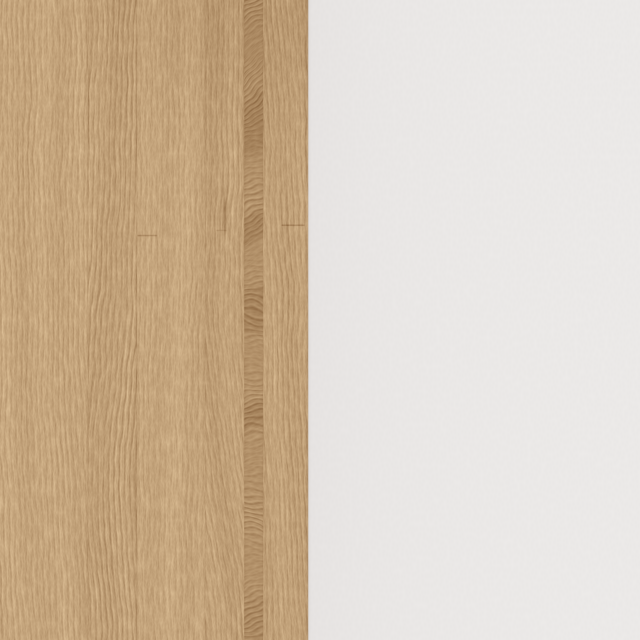
This texture is drawn by a WebGL 1 fragment shader. Its source:

```glsl
precision highp float;
// Upright oak boards with a narrow end-grain strip, beside a plain pale wall.
uniform vec2 u_resolution;

#define WALL_X 0.4815
#define STRIP_LEFT 0.3815
#define STRIP_RIGHT 0.4110
#define RING_FREQ 118.0
#define STRIP_FREQ 104.0
#define RING_DEPTH 0.34
#define PORE_DEPTH 0.30
#define DARK_OAK vec3(0.595, 0.455, 0.305)
#define LIGHT_OAK vec3(0.840, 0.722, 0.562)
#define WALL_COLOR vec3(0.922, 0.914, 0.908)

float hash(vec2 p) {
  return fract(sin(dot(p, vec2(127.1, 311.7))) * 4375.85);
}

// Distance to the nearest scattered cell point, centred near zero.
float cellular(vec2 p) {
  vec2 cell = floor(p);
  float nearest = 2.0;
  for (int j = -1; j <= 1; j++) {
    for (int i = -1; i <= 1; i++) {
      vec2 c = cell + vec2(float(i), float(j));
      nearest = min(nearest, distance(p, c + vec2(hash(c), hash(c + 37.0))));
    }
  }
  return nearest - 0.45;
}

// Layered sines, roughly -1 to 1.
float waves(vec2 p) {
  return 0.5 * sin(p.x + 1.7 * sin(p.y)) + 0.3 * sin(2.3 * p.y - 1.4 * p.x + 1.0)
       + 0.2 * sin(4.1 * p.y + 3.1 * p.x + 2.0);
}

// Growth ring profile: uneven rise and fall, centred on zero.
float ring(float phase) {
  float angle = 6.2831853 * phase;
  return 0.5 * sin(angle) + 0.2 * sin(2.0 * angle + 0.5);
}

float band(float x, float center, float halfWidth, float soft) {
  return 1.0 - smoothstep(halfWidth - soft, halfWidth + soft, abs(x - center));
}

// Short horizontal butt joint between board ends.
float joint(vec2 p, vec2 center, float halfLength) {
  return band(p.x, center.x, halfLength, 0.002) * band(p.y, center.y, 0.0012, 0.0012);
}

float boardTone(vec2 p, float px) {
  // Boards, left to right: base tone, lean of the grain, ring strength, seed.
  vec4 board = vec4(0.72, -0.035 * (1.0 - p.y), 0.75, 0.0);
  if (p.x > STRIP_RIGHT) board = vec4(0.65, -0.045, 0.85, 5.0);
  else if (p.x > 0.320) board = vec4(0.65, -0.12 * (1.0 - smoothstep(0.1, 0.75, p.y)), 0.85, 3.0);
  else if (p.x > 0.2135) board = vec4(0.73, 0.006, 0.55, 2.0);
  else if (p.x > 0.137)
    board = vec4(0.64, 0.10 * smoothstep(0.0, 0.35, p.y) * (1.0 - 0.7 * p.y), 1.15, 1.0);
  float seed = board.w;

  // Rings bend along the board and fade in and out.
  vec2 along = vec2(p.x - board.y * (p.y - 0.5), p.y);
  float bend = 0.55 * waves(vec2(p.x * 18.0 + seed * 2.0, p.y * 9.0 + seed))
             + 0.16 * waves(vec2(p.x * 55.0, p.y * 46.0 + seed));
  float fade = 0.7 + 0.3 * waves(vec2(p.x * 70.0, p.y * 6.0 + seed));
  float tone = board.x + RING_DEPTH * board.z * fade * ring(along.x * RING_FREQ + bend);

  // Pores, fine fibres and broad streaks.
  tone += PORE_DEPTH * cellular(along * vec2(250.0, 42.0));
  tone += 0.16 * cellular(along * vec2(420.0, 150.0) + 9.0);
  tone += 0.07 * waves(vec2(along.x * 95.0, along.y * 2.0 + seed));

  // Seams, end joints and a small knot streak.
  tone -= 0.16 * (band(p.x, 0.137, px, px) + band(p.x, 0.2135, px, px)
                + 0.7 * band(p.x, 0.320, px, px));
  tone -= 0.40 * joint(p, vec2(0.230, 0.632), 0.015) + 0.45 * joint(p, vec2(0.458, 0.648), 0.018)
        + 0.25 * joint(p, vec2(0.346, 0.640), 0.008);
  vec2 knot = (p - vec2(0.351, 0.670)) / vec2(0.004, 0.034);
  return tone - 0.38 * exp(-dot(knot, knot));
}

// Cross-cut strip: tilted bands in blocks of changing tone.
float stripTone(vec2 p, float px) {
  float across = p.x - 0.5 * (STRIP_LEFT + STRIP_RIGHT);
  float tilt = 0.10 + 0.65 * smoothstep(0.48, 0.92, p.y) + 0.25 * sin(p.y * 23.0);
  float y = p.y - across * tilt + 6.0 * across * across;
  float phase = y * STRIP_FREQ + 0.8 * waves(vec2(p.x * 50.0, p.y * 31.0));
  float tone = 0.42 + 0.35 * (0.65 + 0.35 * sin(p.y * 39.0)) * ring(phase);
  tone += 0.22 * cellular(vec2(p.x * 100.0, y * 230.0));
  tone -= 0.20 * (band(y, 0.805, 0.045, 0.018) + band(y, 0.645, 0.022, 0.008)
        + band(y, 0.515, 0.035, 0.012) + band(y, 0.352, 0.020, 0.008)
        + 0.6 * band(y, 0.03, 0.035, 0.015));
  return tone - 0.12 * (band(p.x, STRIP_LEFT, px, px) + band(p.x, STRIP_RIGHT, px, px));
}

void main() {
  vec2 p = gl_FragCoord.xy / u_resolution;
  float px = 1.0 / u_resolution.x;

  // Wood, darker toward the top and at its right edge.
  float inStrip = smoothstep(STRIP_LEFT - px, STRIP_LEFT + px, p.x)
                * (1.0 - smoothstep(STRIP_RIGHT - px, STRIP_RIGHT + px, p.x));
  float tone = mix(boardTone(p, px), stripTone(p, px), inStrip);
  tone -= 0.12 * smoothstep(0.72, 1.0, p.y) * smoothstep(0.05, 0.35, p.x);
  tone -= 0.18 * smoothstep(WALL_X - 0.008, WALL_X, p.x);
  vec3 oak = mix(DARK_OAK, LIGHT_OAK, clamp(tone, -0.25, 1.15));

  // Wall: soft shade by the edge and a faint plaster texture.
  vec3 wall = WALL_COLOR - vec3(0.020, 0.024, 0.024) * exp(-max(p.x - WALL_X, 0.0) * 7.0);
  wall += 0.010 * cellular(p * vec2(190.0, 110.0)) - 0.025 * band(p.x, WALL_X, 0.003, 0.003);
  gl_FragColor = vec4(mix(oak, wall, smoothstep(WALL_X - px, WALL_X + px, p.x)), 1.0);
}
```
